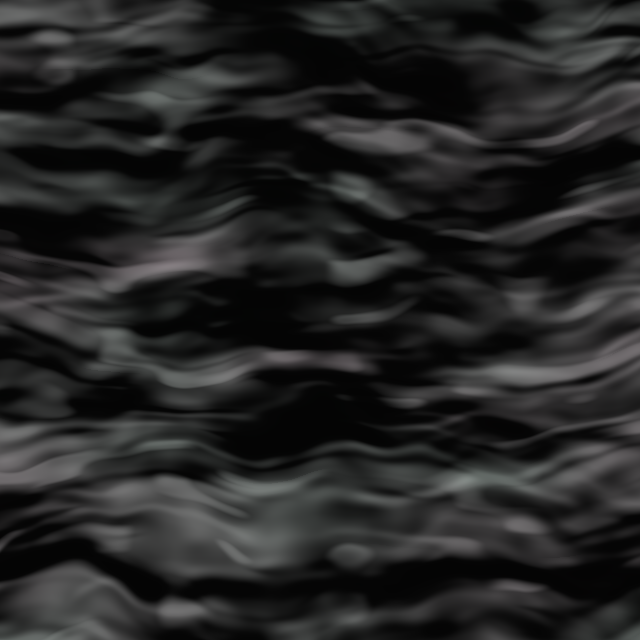
Write a WebGL 1 fragment shader that draws this texture.

```glsl
precision highp float;
// Dark layered slate: short, wavy, roughly horizontal slabs with soft edges.
// Stretched row noise gives the slabs, tapering seams between warped rows
// give the black cracks, and broken rims and small glints catch light.

#define BEND 0.11         // height of the long waves in the layers
#define RIPPLE 0.045      // height of the short waves
#define CRACK_DEPTH 1.7   // darkness of the main cracks
#define RIM_LIGHT 1.2     // brightness of the lit edges
#define GLINT 1.3         // brightness of the small facets
#define SIDE_LIGHT 0.6    // how much the left and right sides brighten
#define MID_GRAY 0.137    // brightness at tone zero
#define CONTRAST 0.122    // brightness per unit of tone
#define TINT 0.035        // strength of the warm and cool patches

uniform vec2 u_resolution;

float hash(vec2 p) {
  return fract(sin(dot(p, vec2(127.1, 311.7))) * 43758.5453);
}

float noise(vec2 p) {
  vec2 cell = floor(p);
  vec2 f = fract(p);
  f = f * f * (3.0 - 2.0 * f);
  float low = mix(hash(cell), hash(cell + vec2(1.0, 0.0)), f.x);
  float high = mix(hash(cell + vec2(0.0, 1.0)), hash(cell + 1.0), f.x);
  return mix(low, high, f.y);
}

// Smooth random value along one row; each row has its own phase.
float alongRow(float row, float x) {
  x += 17.0 * hash(vec2(row, 3.0));
  float cell = floor(x);
  float blend = smoothstep(0.0, 1.0, fract(x));
  return mix(hash(vec2(cell, row)), hash(vec2(cell + 1.0, row)), blend);
}

// Flat slabs of roughly unit variance; edge is the softness of the steps.
float slabs(vec2 p, float edge) {
  float row = floor(p.y);
  float stepUp = smoothstep(1.0 - edge, 1.0, fract(p.y));
  float tone = mix(alongRow(row, p.x), alongRow(row + 1.0, p.x), stepUp);
  return (tone - 0.5) / 0.23;
}

float bell(float d, float width) {
  return exp(-d * d / (width * width));
}

// Lens-shaped cracks on the row borders: x = darkness, y = lit rim.
vec2 seams(vec2 p, float rimWidth) {
  float row = floor(p.y + 0.5);
  float above = p.y - row;
  float opening = alongRow(row + 40.0, p.x);
  float width = 0.07 + 0.14 * smoothstep(0.4, 0.95, opening);
  float side = hash(vec2(row, 8.0)) < 0.65 ? -1.0 : 1.0;
  float gap = bell(above, width) * smoothstep(0.35, 0.65, opening);
  float lit = smoothstep(0.45, 0.85, alongRow(row + 90.0, p.x * 2.0));
  float rim = bell(above - side * (width + rimWidth), rimWidth) * lit;
  return vec2(gap, rim);
}

// Bends the layers up and down.
vec2 warp(vec2 p, float seed) {
  float bend = noise(p * vec2(3.2, 3.0) + seed) - 0.5;
  float ripple = noise(p * vec2(8.0, 8.0) + seed + 5.3) - 0.5;
  float crumple = noise(p * vec2(19.0, 18.0) + seed + 9.1) - 0.5;
  return p + vec2(0.0, BEND * bend + RIPPLE * ripple + 0.014 * crumple);
}

void main() {
  vec2 uv = gl_FragCoord.xy / u_resolution;
  vec2 broad = warp(uv, 2.7);
  vec2 fine = warp(uv, 31.4);

  // Slabs at three thicknesses
  float tone = 0.06;
  tone += 0.44 * slabs(broad * vec2(3.2, 9.0), 0.2);
  tone += 0.48 * slabs(fine * vec2(6.0, 20.0) + 13.0, 0.45);
  tone += 0.46 * slabs(broad * vec2(11.0, 38.0) + 29.0, 0.8);
  tone += SIDE_LIGHT * (abs(2.0 * uv.x - 1.0) - 0.5);

  // Uneven faces and scattered bright facets
  tone += 1.3 * (noise(fine * vec2(14.0, 28.0) + 51.0) - 0.5);
  tone += 0.9 * (noise(broad * vec2(26.0, 56.0) + 83.0) - 0.5);
  tone += GLINT * smoothstep(0.68, 0.92, noise(fine * vec2(11.0, 34.0) + 7.0));

  // Wide cracks, then thin ones
  vec2 wide = seams(broad * vec2(2.8, 9.0) + 0.25, 0.08);
  vec2 thin = seams(fine * vec2(5.0, 19.0) + 61.0, 0.14);
  tone += RIM_LIGHT * (wide.y + 0.7 * thin.y);
  tone -= CRACK_DEPTH * (wide.x + 0.6 * thin.x);

  // Gray level with a soft black floor and gentle highlights
  float gray = MID_GRAY + CONTRAST * tone - 0.015;
  gray = 0.015 + 0.5 * (gray + sqrt(gray * gray + 0.001));
  gray -= 0.4 * max(gray - 0.39, 0.0);

  // Faint warm and cool patches
  float warmth = noise(fine * vec2(4.0, 11.0) + 77.0) - 0.5;
  vec3 tint = 1.0 + TINT * 2.0 * warmth * vec3(1.2, -0.8, 0.2);
  gl_FragColor = vec4(gray * tint, 1.0);
}
```
